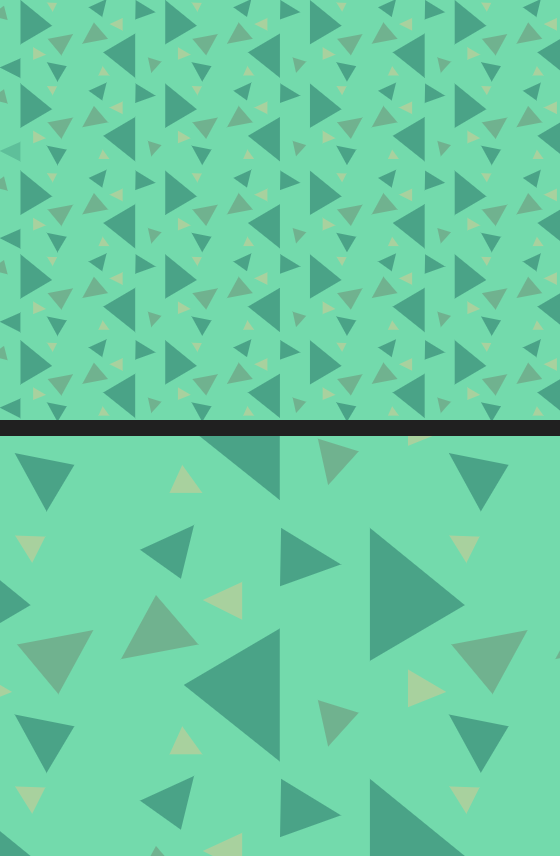
Top: the whole. Bottom: its middle third, enlarged.
A Shadertoy shader for this pattern:

```glsl
// Flat scattered triangles in teal, olive and tan, repeating on a mint ground.

const vec3 MINT  = vec3(0.45, 0.855, 0.675);
const vec3 TEAL  = vec3(0.29, 0.64, 0.53);
const vec3 OLIVE = vec3(0.44, 0.70, 0.56);
const vec3 TAN   = vec3(0.66, 0.82, 0.62);

const float CANVAS_HEIGHT = 576.0;  // design units from top to bottom
const float TILE_WIDTH = 198.5;
const float TILE_LEFT = 25.0;       // the strip left of this has its own shapes
const float ROW_MARGIN = 1.8;       // shapes may rise this far above a row top
const float FADED_ROW = 1.0;        // row whose edge triangle is paler
const float FADED_ALPHA = 0.5;

// Row tops are slightly uneven.
const int ROWS = 5;
const float ROW_TOP[ROWS] = float[ROWS](0.0, 114.5, 234.0, 348.7, 466.5);

float cross2(vec2 a, vec2 b) {
    return a.x * b.y - a.y * b.x;
}

// Signed distance to the line through a and b.
float edgeDistance(vec2 p, vec2 a, vec2 b) {
    return cross2(p - a, normalize(b - a));
}

// Sharp-cornered triangle, negative inside, for either winding.
float triangleDistance(vec2 p, vec2 a, vec2 b, vec2 c) {
    float winding = sign(cross2(b - a, c - a));
    vec3 d = winding * vec3(edgeDistance(p, a, b),
                            edgeDistance(p, b, c),
                            edgeDistance(p, c, a));
    return max(d.x, max(d.y, d.z));
}

// Blends one antialiased triangle over the colour.
void paint(inout vec3 color, vec3 ink, vec2 p, float pixel, vec2 a, vec2 b, vec2 c) {
    float coverage = clamp(0.5 - triangleDistance(p, a, b, c) / pixel, 0.0, 1.0);
    color = mix(color, ink, coverage);
}

// The group of triangles that repeats.
void paintTile(inout vec3 color, vec2 p, float px) {
    // Two large teal triangles
    paint(color, TEAL, p, px, vec2(28.1, 0.0), vec2(71.5, 35.3), vec2(28.1, 60.8));
    paint(color, TEAL, p, px, vec2(185.4, 46.0), vec2(141.5, 71.8), vec2(185.4, 106.8));

    // Small teal triangles
    paint(color, TEAL, p, px, vec2(186.0, 0.0), vec2(213.4, 16.7), vec2(185.5, 26.7));
    paint(color, TEAL, p, px, vec2(146.2, -1.3), vec2(121.5, 10.0), vec2(140.2, 23.3));
    paint(color, TEAL, p, px, vec2(64.2, 85.3), vec2(91.5, 90.7), vec2(78.8, 112.0));

    // Olive triangles
    paint(color, OLIVE, p, px, vec2(128.8, 30.7), vec2(148.2, 53.3), vec2(112.8, 60.0));
    paint(color, OLIVE, p, px, vec2(65.3, 53.3), vec2(100.2, 46.7), vec2(84.2, 76.0));
    paint(color, OLIVE, p, px, vec2(202.8, 78.7), vec2(221.5, 84.5), vec2(207.5, 100.0));

    // Tan triangles
    paint(color, TAN, p, px, vec2(168.2, 24.7), vec2(150.2, 33.0), vec2(168.2, 42.0));
    paint(color, TAN, p, px, vec2(64.4, 3.5), vec2(78.2, 4.0), vec2(72.2, 16.0));
    paint(color, TAN, p, px, vec2(45.5, 64.7), vec2(63.0, 75.0), vec2(45.5, 82.0));
    paint(color, TAN, p, px, vec2(140.8, 90.7), vec2(150.0, 103.5), vec2(135.0, 103.5));
}

// Shapes found only along the left border.
void paintBorder(inout vec3 color, vec2 p, float px, float row) {
    vec3 ink = row == FADED_ROW ? mix(MINT, TEAL, FADED_ALPHA) : TEAL;
    paint(color, ink, p, px, vec2(28.0, 80.0), vec2(-0.5, 92.5), vec2(28.0, 107.0));
    paint(color, OLIVE, p, px, vec2(5.5, 7.8), vec2(10.5, 27.5), vec2(-14.0, 21.5));
}

void mainImage(out vec4 fragColor, in vec2 fragCoord) {
    // Design units, measured from the top left corner
    float pixel = CANVAS_HEIGHT / iResolution.y;
    vec2 p = vec2(fragCoord.x, iResolution.y - fragCoord.y) * pixel;

    // Find the row and column of this point
    float row = 0.0;
    float top = ROW_TOP[0];
    for (int i = 1; i < ROWS; i++) {
        if (p.y >= ROW_TOP[i] - ROW_MARGIN) {
            row = float(i);
            top = ROW_TOP[i];
        }
    }
    float column = floor((p.x - TILE_LEFT) / TILE_WIDTH);
    vec2 local = vec2(p.x - column * TILE_WIDTH, p.y - top);

    vec3 color = MINT;
    if (column >= 0.0) paintTile(color, local, pixel);
    paintBorder(color, vec2(p.x, local.y), pixel, row);

    fragColor = vec4(color, 1.0);
}
```
